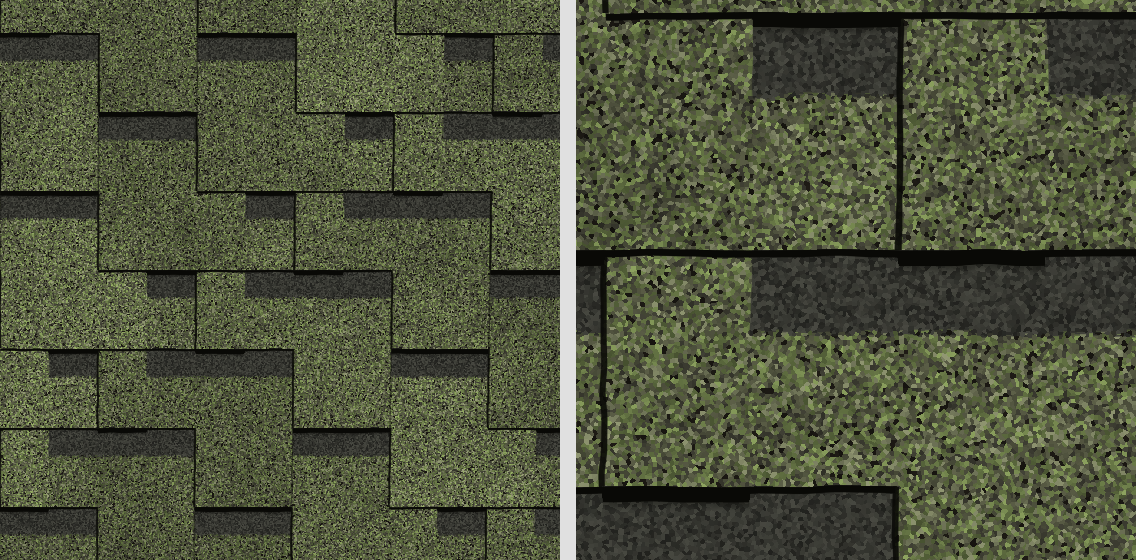
Left, the full canvas; right, a detail of the centre.
Write a Shadertoy shader that draws this texture.

```glsl
// Laminated green roof shingles: a strip of teeth and printed dark bands,
// 12 half-tabs long, slides two half-tabs left with each lower course.
// Irregular cells make the mineral granules; thin lines and thick lips cast shade.

#define COURSE_HEIGHT 0.1411
#define FIRST_COURSE 0.9415
#define HALF_TAB_BOTTOM 0.0867
#define HALF_TAB_TOP 0.0883
#define GRAINS 390.0
#define BAND_DEPTH 0.355
#define THIN_SHADE 0.030
#define THICK_SHADE 0.066
#define SEAM_HALF_WIDTH 0.021
#define TONE_VARIATION 0.16

const vec3 SOOT = vec3(0.10, 0.09, 0.07);
const vec3 CHARCOAL = vec3(0.22, 0.22, 0.18);
const vec3 OLIVE = vec3(0.31, 0.32, 0.24);
const vec3 MOSS = vec3(0.34, 0.39, 0.23);
const vec3 SAND = vec3(0.47, 0.49, 0.37);
const vec3 LEAF = vec3(0.46, 0.53, 0.31);
const vec3 BAND = vec3(0.205, 0.207, 0.185);
const vec3 SHADE = vec3(0.035, 0.035, 0.022);

float hash(vec2 p) {
    vec3 q = fract(p.xyx * vec3(0.1031, 0.1030, 0.0973));
    q += dot(q, q.yzx + 33.33);
    return fract((q.x + q.y) * q.z);
}

float noise(vec2 p) {
    vec2 i = floor(p), f = fract(p);
    f = f * f * (3.0 - 2.0 * f);
    return mix(mix(hash(i), hash(i + vec2(1, 0)), f.x),
               mix(hash(i + vec2(0, 1)), hash(i + vec2(1, 1)), f.x), f.y);
}

// Cell of the nearest jittered granule
vec2 granule(vec2 p) {
    vec2 cell = floor(p), nearest = cell;
    float best = 9.0;
    for (int j = -1; j <= 1; j++)
    for (int i = -1; i <= 1; i++) {
        vec2 c = cell + vec2(i, j);
        vec2 d = c + vec2(hash(c), hash(c + 57.3)) - p;
        if (dot(d, d) < best) { best = dot(d, d); nearest = c; }
    }
    return nearest;
}

vec3 granuleColour(float h) {
    if (h < 0.06) return SOOT;
    if (h < 0.20) return CHARCOAL;
    if (h < 0.47) return OLIVE;
    if (h < 0.71) return MOSS;
    return h < 0.86 ? SAND : LEAF;
}

// Soft-edged interval
float span(float x, float a, float b, float soft) {
    return smoothstep(a - soft, a + soft, x) * (1.0 - smoothstep(b - soft, b + soft, x));
}

// Soft line of half width w around distance d
float stroke(float d, float w, float soft) {
    return 1.0 - smoothstep(w - soft, w + soft, abs(d));
}

// Random tone of a shingle piece, shared where a tooth overlaps two courses
float pieceTone(float u, float lap, float course) {
    float piece = step(2.0, u) + step(4.0, u) + step(7.0, u) + step(8.0, u) + step(9.0, u);
    if (piece == 0.0) { piece = 5.0; lap -= 1.0; course -= 1.0; }
    else if (piece == 2.0) { piece = 1.0; course -= 1.0; }
    return hash(vec2(piece + 6.0 * lap + 41.0, course * 7.0 + 23.0)) - 0.5;
}

void mainImage(out vec4 fragColor, in vec2 fragCoord) {
    vec2 uv = fragCoord / iResolution.xy;
    float pixel = 0.75 / iResolution.y;

    // Course and position along its strip; edges waver slightly
    float halfTab = mix(HALF_TAB_BOTTOM, HALF_TAB_TOP, uv.y);
    float y = (FIRST_COURSE - uv.y) / COURSE_HEIGHT + 0.012 * (noise(uv * 45.0) - 0.5);
    float course = floor(y), v = y - course;
    float x = uv.x / halfTab + 0.02 * (noise(uv * 60.0 + 9.0) - 0.5) + 2.0 * course - 2.0;
    float lap = floor(x / 12.0), u = x - 12.0 * lap;
    float softU = pixel / halfTab, softV = pixel / COURSE_HEIGHT;

    // Granules with piece tone and broad mottling
    vec2 id = granule(uv * GRAINS);
    float grain = hash(id + 211.7), sparkle = hash(id + 95.1);
    vec3 colour = granuleColour(grain) * (0.82 + 0.36 * sparkle);
    colour *= 1.0 + TONE_VARIATION * pieceTone(u, lap, course)
            + 0.12 * (noise(uv * 9.0) - 0.5) + 0.08 * (noise(uv * 34.0) - 0.5);

    // Printed dark bands with a grainy lower edge
    float dark = max(max(span(u, 2.0, 4.0, softU), span(u, 7.0, 8.0, softU)),
                     span(u, 9.0, 12.0, softU));
    float depth = BAND_DEPTH + 0.035 * (sparkle - 0.5);
    dark *= 1.0 - smoothstep(depth - softV, depth + softV, v);
    colour = mix(colour, BAND * (0.62 + 0.76 * grain), dark);

    // Shade below tab edges, thicker under raised lips
    float edge = max(span(u, 2.0, 4.0, softU), span(u, 6.0, 12.0, softU));
    float lip = max(max(span(u, 2.0, 4.0, softU), span(u, 7.0, 8.0, softU)),
                    span(u, 10.0, 11.0, softU));
    float reach = mix(THIN_SHADE, THICK_SHADE, lip);
    float shade = edge * span(v, 0.0, reach, softV);
    shade = max(shade, 0.3 * lip * (1.0 - smoothstep(reach, reach + 0.04, v)));

    // Vertical seams; the right side of each narrow tooth is fainter
    float wrapped = mod(u + 6.0, 12.0) - 6.0;
    float seam = max(stroke(wrapped, SEAM_HALF_WIDTH, softU),
                 max(stroke(u - 4.0, SEAM_HALF_WIDTH, softU), stroke(u - 8.0, SEAM_HALF_WIDTH, softU)));
    seam = max(seam, 0.5 * stroke(u - 2.0, SEAM_HALF_WIDTH * 0.7, softU));
    colour = mix(colour, SHADE, max(shade, 0.9 * seam));

    fragColor = vec4(clamp(colour, 0.0, 1.0), 1.0);
}
```
